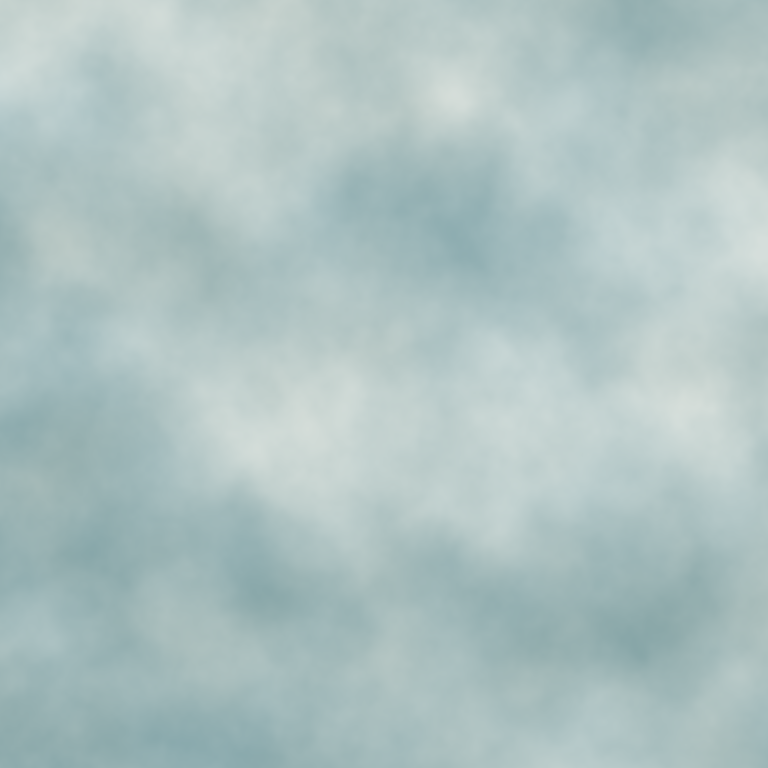
Give the GLSL for this texture, as a Shadertoy shader.

```glsl
// Soft, misty blue-green clouds built from layered value noise.

const vec3 DEEP_TEAL = vec3(0.500, 0.632, 0.645);
const vec3 MIST      = vec3(0.667, 0.751, 0.750);
const vec3 PALE_HAZE = vec3(0.835, 0.872, 0.858);
const vec3 COOL_TINT = vec3(-0.012, 0.002, 0.014);

const float CLOUD_SCALE = 4.0;
const float TINT_SCALE = 6.0;
const int OCTAVES = 6;

// Integer hash of a lattice cell, returned in 0..1
float hash(vec2 cell) {
    uvec2 q = uvec2(ivec2(cell)) * uvec2(1597u, 3571u);
    uint h = (q.x ^ (q.y << 7)) * 74551u + q.y;
    h = (h ^ (h >> 15)) * 48271u;
    h = (h ^ (h >> 13)) * 69621u;
    h ^= h >> 16;
    return float(h & 65535u) / 65535.0;
}

// Smoothly interpolated lattice noise
float valueNoise(vec2 p) {
    vec2 cell = floor(p);
    vec2 f = fract(p);
    vec2 w = f * f * (3.0 - 2.0 * f);
    float low = mix(hash(cell), hash(cell + vec2(1.0, 0.0)), w.x);
    float high = mix(hash(cell + vec2(0.0, 1.0)), hash(cell + vec2(1.0)), w.x);
    return mix(low, high, w.y);
}

// Normalised sum of octaves, each turned to hide the lattice
float fbm(vec2 p, int octaves, float gain) {
    const mat2 turn = mat2(0.8, 0.6, -0.6, 0.8);
    float sum = 0.0;
    float total = 0.0;
    float amplitude = 1.0;
    for (int i = 0; i < octaves; i++) {
        sum += amplitude * valueNoise(p);
        total += amplitude;
        amplitude *= gain;
        p = turn * p * 2.0 + vec2(17.3, 9.1);
    }
    return sum / total;
}

// Three-stop ramp from shaded cloud to bright haze
vec3 cloudColor(float density) {
    float t = clamp((density - 0.2) / 0.6, 0.0, 1.0);
    vec3 shade = mix(DEEP_TEAL, MIST, min(t * 2.0, 1.0));
    return mix(shade, PALE_HAZE, max(t * 2.0 - 1.0, 0.0));
}

void mainImage(out vec4 fragColor, in vec2 fragCoord) {
    vec2 uv = fragCoord / iResolution.y;

    // Cloud brightness
    float density = fbm(uv * CLOUD_SCALE + vec2(3.7, 8.2), OCTAVES, 0.5);
    vec3 color = cloudColor(density);

    // Gentle drift between bluish and greenish grey
    float tint = fbm(uv * TINT_SCALE + vec2(41.5, 23.8), 3, 0.5) * 2.0 - 1.0;
    color += COOL_TINT * tint;

    fragColor = vec4(color, 1.0);
}
```
